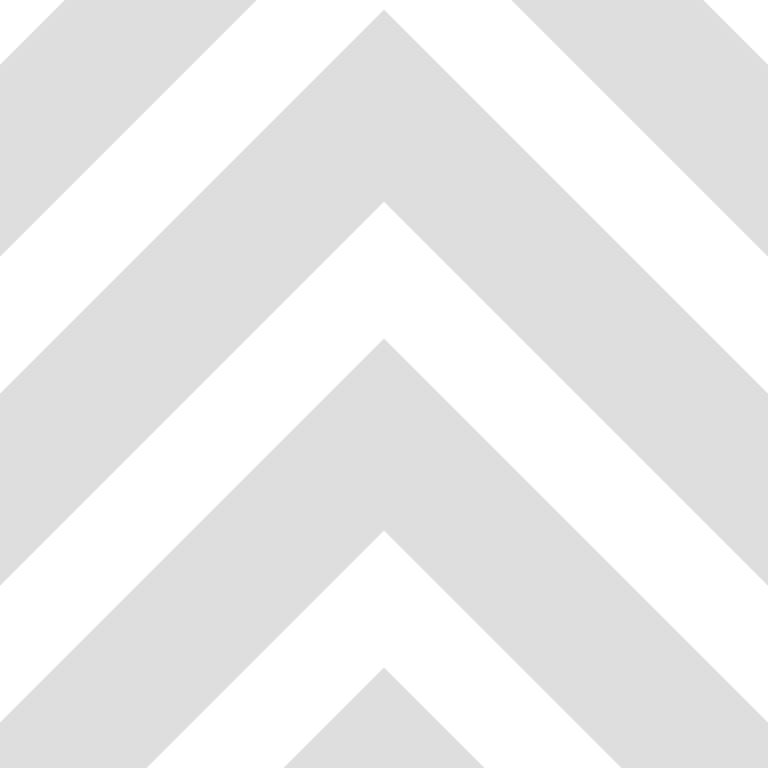
A WebGL 2 fragment shader for this pattern:

```glsl
#version 300 es
precision highp float;
// Broad pale grey chevrons on white, one zigzag peak across the canvas.
// Folding x about the centre turns the chevrons into plain bands, which
// are then repeated downwards and drawn from their signed distance.

uniform vec2 u_resolution;
out vec4 fragColor;

// Signed distance to the nearest chevron, negative inside it.
float chevronDistance(vec2 p) {
    float depth = 1.0 - p.y - abs(p.x - 0.5);   // 45 degree fold
    float period = 0.4283;
    float fromCentre = abs(fract((depth - 0.5658) / period + 0.5) - 0.5) * period;
    return (fromCentre - 0.125) * 0.7071;       // vertical to perpendicular
}

void main() {
    vec2 p = gl_FragCoord.xy / u_resolution;
    float pixel = 1.0 / min(u_resolution.x, u_resolution.y);

    // One-pixel soft edge between band and ground
    float band = clamp(0.5 - chevronDistance(p) / pixel, 0.0, 1.0);

    vec3 white = vec3(1.0);
    vec3 paleGrey = vec3(0.87);
    fragColor = vec4(mix(white, paleGrey, band), 1.0);
}
```
